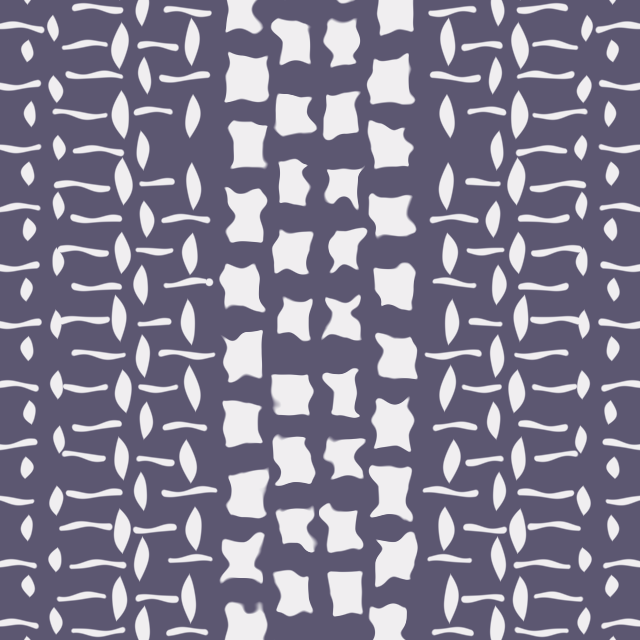
Reproduce this pattern procedurally as a Shadertoy shader.

```glsl
const vec3 GROUND = vec3(0.362, 0.340, 0.445);
const vec3 INK = vec3(0.940, 0.935, 0.942);
const float PITCH = 0.1078;        // row spacing of blocks and inner marks
const float EDGE_PITCH = 0.0928;   // row spacing near the outer edges
const float ROW_A = 0.0705;        // first row of each stagger
const float ROW_B = 0.0150;
const float EDGE_A = 0.0417;
const float EDGE_B = 0.0846;
const float AXIS = 0.5;            // fold line of the marks
const float BLOCK_AXIS = 0.498;    // fold line of the blocks
const float JITTER = 0.010;
const float STROKE = 0.0044;       // half thickness of the bars
const float WAVE = 0.0028;
const float WARP = 0.021;          // raggedness of the blocks
const float WARP_SCALE = 42.0;
const float CORNER = 0.007;
const float GAP_ROW = 2.0;         // row left empty in the innermost bars

struct Cell { vec2 p; float row; vec2 id; };

float hash(vec2 p) {
    return fract(sin(dot(p, vec2(127.1, 311.7))) * 43758.5453);
}

float noise(vec2 p) {
    vec2 i = floor(p), f = fract(p);
    f = f * f * (3.0 - 2.0 * f);
    return mix(mix(hash(i), hash(i + vec2(1, 0)), f.x),
               mix(hash(i + vec2(0, 1)), hash(i + vec2(1, 1)), f.x), f.y);
}

mat2 rotate(float a) {
    return mat2(cos(a), sin(a), -sin(a), cos(a));
}

// Local frame of the nearest jittered row in a column
Cell columnCell(vec2 p, float x, float start, float pitch) {
    float row = round((p.y - start) / pitch);
    vec2 id = vec2(row + 3.0, floor(x * 400.0));
    vec2 offset = (vec2(hash(id), hash(id + 17.3)) - 0.5) * JITTER;
    return Cell(p - vec2(x, start + row * pitch) - offset, row, id);
}

// Upright pointed oval
float leaf(Cell c, vec2 size) {
    size *= 0.9 + 0.22 * vec2(hash(c.id + 5.1), hash(c.id + 8.7));
    vec2 q = rotate((hash(c.id + 2.9) - 0.4) * 0.22) * c.p;
    float t = q.y / size.y;
    q.x += 0.15 * size.x * sin(t * 3.0 + 6.28 * hash(c.id + 4.4));
    float slope = 2.0 * size.x * t / size.y;
    return (abs(q.x) - size.x * (1.0 - t * t)) / sqrt(1.0 + slope * slope);
}

// Wavy horizontal bar
float bar(Cell c, float halfLength) {
    float len = halfLength * (0.82 + 0.36 * hash(c.id + 6.2));
    vec2 q = rotate((hash(c.id + 3.3) - 0.5) * 0.14) * c.p;
    float phase = 6.28 * hash(c.id + 9.6);
    q.y += WAVE * sin(q.x * 75.0 + phase);
    float thickness = STROKE * (1.0 + 0.25 * sin(q.x * 110.0 + phase * 2.0));
    q.x -= clamp(q.x, -len, len);
    return (length(q) - thickness) * 0.9;
}

// Ragged rectangle with pinched sides; each side of the axis has its own outline
float block(Cell c, vec2 size, float side) {
    vec2 id = c.id + side * 41.0;
    vec2 s = c.p * WARP_SCALE + 50.0 * vec2(hash(id), hash(id + 12.1));
    vec2 q = c.p + WARP * (vec2(noise(s), noise(s + 31.7)) - 0.5);
    size *= 0.93 + 0.15 * vec2(hash(id + 1.7), hash(id + 7.9));
    vec2 t = clamp(q / size, -1.0, 1.0);
    size *= 0.90 + 0.13 * t.yx * t.yx;
    vec2 d = abs(q) - size + CORNER;
    return (length(max(d, 0.0)) + min(max(d.x, d.y), 0.0) - CORNER) * 0.85;
}

// Woven marks, folded about the axis
float marks(vec2 p) {
    p.x = AXIS - abs(p.x - AXIS);
    // Outer edge
    float d = bar(columnCell(p, 0.025, EDGE_A, EDGE_PITCH), 0.032);
    d = min(d, leaf(columnCell(p, 0.046, EDGE_B, EDGE_PITCH), vec2(0.0095, 0.019)));
    d = min(d, leaf(columnCell(p, 0.088, EDGE_A, EDGE_PITCH), vec2(0.0095, 0.021)));
    // Staggered bars
    d = min(d, bar(columnCell(p, 0.128, ROW_A, PITCH), 0.035));
    d = min(d, bar(columnCell(p, 0.152, ROW_B, PITCH), 0.037));
    // Inner weave
    d = min(d, leaf(columnCell(p, 0.190, ROW_A, PITCH), vec2(0.0125, 0.034)));
    d = min(d, leaf(columnCell(p, 0.224, ROW_B, PITCH), vec2(0.0105, 0.031)));
    d = min(d, bar(columnCell(p, 0.243, ROW_A, PITCH), 0.025));
    d = min(d, leaf(columnCell(p, 0.299, ROW_A, PITCH), vec2(0.0115, 0.036)));
    Cell inner = columnCell(p, 0.293, ROW_B, PITCH);
    return inner.row == GAP_ROW ? d : min(d, bar(inner, 0.034));
}

// Four columns of blocks
float blocks(vec2 p) {
    float side = step(BLOCK_AXIS, p.x);
    p.x = BLOCK_AXIS - abs(p.x - BLOCK_AXIS);
    float outer = block(columnCell(p, 0.3815, ROW_B, PITCH), vec2(0.0295, 0.0355), side);
    float inner = block(columnCell(p, 0.4580, ROW_A, PITCH), vec2(0.0265, 0.0335), side);
    return min(outer, inner);
}

void mainImage(out vec4 fragColor, in vec2 fragCoord) {
    vec2 p = fragCoord / iResolution.y;
    p.y = 1.0 - p.y;
    float stray = length(p - vec2(0.327, 0.441)) - 0.006;
    float d = min(min(marks(p), blocks(p)), stray);
    float soft = 0.9 / iResolution.y;
    fragColor = vec4(mix(INK, GROUND, smoothstep(-soft, soft, d)), 1.0);
}
```
